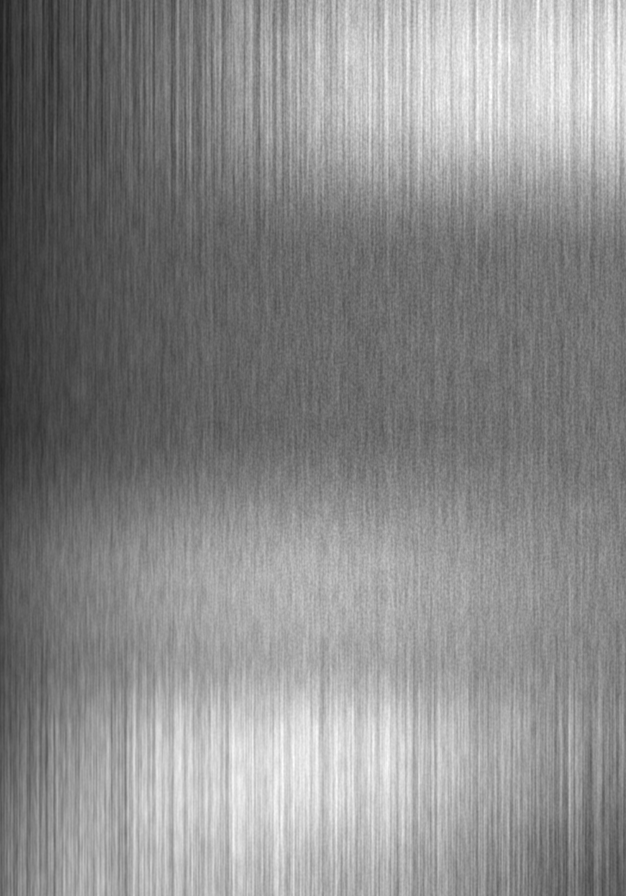
Reproduce this texture procedurally as a Shadertoy shader.

```glsl
#define STREAK_DEPTH 0.145
#define FIBRE_DEPTH 0.066
#define GRAIN_DEPTH 0.080
#define STREAK_FREQ 73.0
#define FIBRE_FREQ 163.0
#define GRAIN_FREQ 230.0
#define TOP_GLOW 0.41
#define MIDDLE_GLOW 0.28
#define LOWER_GLOW 0.18

float hash(vec2 cell) {
    uvec2 q = uvec2(ivec2(cell)) * uvec2(1597334673u, 3812015801u);
    uint n = (q.x ^ q.y) * 1597334673u;
    n ^= n >> 15;
    n *= 2246822519u;
    return float((n ^ (n >> 13)) & 0xffffu) / 65536.0;
}

float cornerSlope(vec2 cell, vec2 offset) {
    float angle = 6.28319 * hash(cell);
    return dot(vec2(cos(angle), sin(angle)), offset);
}

float gradientNoise(vec2 p) {
    vec2 i = floor(p), f = p - i;
    vec2 w = f * f * f * (f * (f * 6.0 - 15.0) + 10.0);
    vec2 e = vec2(1.0, 0.0);
    float low = mix(cornerSlope(i, f), cornerSlope(i + e.xy, f - e.xy), w.x);
    float high = mix(cornerSlope(i + e.yx, f - e.yx), cornerSlope(i + 1.0, f - 1.0), w.x);
    return mix(low, high, w.y);
}

float bell(float x, float centre, float width) {
    float d = (x - centre) / width;
    return exp(-d * d);
}

float falling(float low, float high, float x) {
    return 1.0 - smoothstep(low, high, x);
}

// Broad reflections across the sheet
float sheen(vec2 uv) {
    float light = 0.21 + 0.25 * (1.0 - exp(-3.5 * uv.x));

    float top = smoothstep(0.71, 0.90, uv.y) - 0.15 * smoothstep(0.94, 1.0, uv.y);
    light += TOP_GLOW * top * smoothstep(0.10, 0.75, uv.x);

    float middle = falling(0.35, 0.53, uv.y) * (1.0 - 0.12 * bell(uv.y, 0.26, 0.04));
    light += MIDDLE_GLOW * middle * bell(uv.x, 0.43, 0.48);

    float lower = falling(0.16, 0.27, uv.y) * (1.0 - 0.8 * falling(0.0, 0.13, uv.y));
    light += LOWER_GLOW * lower * bell(uv.x, 0.48, 0.36);

    return light + (0.14 - 0.30 * uv.x) * falling(0.0, 0.20, uv.y);
}

// Long vertical scratches, each octave finer and shorter
float streaks(vec2 p) {
    float sum = 0.0, weight = 0.7;
    vec2 freq = vec2(STREAK_FREQ, 0.6);
    for (int k = 0; k < 3; k++) {
        sum += weight * gradientNoise(p * freq + 19.37 * float(k + 1));
        freq *= vec2(1.83, 1.7);
        weight *= 1.25;
    }
    return sum;
}

// Short brushed fibres
float fibres(vec2 p) {
    return gradientNoise(p * vec2(FIBRE_FREQ, 15.0) + 7.3)
         + gradientNoise(p * vec2(FIBRE_FREQ * 1.61, 37.0) + 41.7);
}

// Fine speckle, turned off the axes to avoid beating with the pixel grid
float grain(vec2 p) {
    vec2 q = mat2(0.8, 0.6, -0.6, 0.8) * (p * vec2(1.0, 0.8));
    return gradientNoise(q * GRAIN_FREQ + 3.1) + 0.6 * gradientNoise(q * GRAIN_FREQ * 1.37 + 67.9);
}

void mainImage(out vec4 fragColor, in vec2 fragCoord) {
    vec2 uv = fragCoord / iResolution.xy;
    vec2 p = fragCoord / iResolution.x;
    float light = sheen(uv);

    // Scratches stand out in the top and bottom bands
    float band = smoothstep(0.68, 0.88, uv.y) + falling(0.16, 0.32, uv.y);
    float contrast = 2.4 * light * max(1.3 - light, 0.2);
    float relief = STREAK_DEPTH * mix(0.22, 1.0, band) * streaks(p);
    relief += FIBRE_DEPTH * fibres(p);

    // Speckle is strongest on the right, away from the lower band
    float speckle = mix(0.45, 1.0, smoothstep(0.1, 0.6, uv.x)) * mix(0.55, 1.0, smoothstep(0.15, 0.4, uv.y));
    relief += GRAIN_DEPTH * speckle * grain(p);

    float edge = 1.0 - 0.15 * falling(0.0, 0.015, uv.x);
    float tone = clamp((light + contrast * relief) * edge, 0.0, 1.0);
    fragColor = vec4(vec3(tone), 1.0);
}
```
